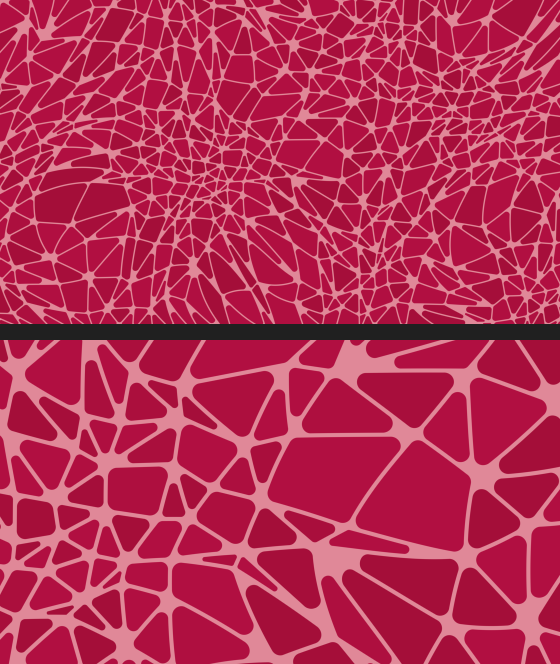
Top: the whole. Bottom: its middle third, enlarged.
Write a Shadertoy shader that draws this pattern.

```glsl
const float GAP = 0.0021; // half width of the seams, in canvas heights

float hash(vec2 p) {
    return fract(sin(dot(p, vec2(127.1, 311.7))) * 43758.5453);
}

float cross2(vec2 a, vec2 b) {
    return a.x * b.y - a.y * b.x;
}

// Smooth bending that squeezes the mesh into curved bands
vec2 warp(vec2 p) {
    vec2 q = p + 0.1 * vec2(sin(3.6 * p.y + 0.7), -sin(3.6 * p.x + 0.4));
    for (int i = 0; i < 5; i++) {
        float k = float(i);
        vec2 dir = vec2(cos(1.3 * k + 0.4), sin(1.3 * k + 0.4));
        q += 0.026 * dir * sin(dot(dir, p) * (8.0 + k) + 2.4 * k);
    }
    return q * 14.4;
}

// Jittered mesh node
vec2 node(vec2 id) {
    return id + 0.74 * (vec2(hash(id), hash(id + 57.3)) - 0.5);
}

// Distance from the origin to a convex polygon, inset by the gap and rounded
float roundedCell(vec2 v[4], int n) {
    float area = 0.0, perimeter = 0.0;
    for (int i = 0; i < n; i++) {
        vec2 next = v[(i + 1) % n];
        area += cross2(v[i], next);
        perimeter += distance(v[i], next);
    }
    float radius = min(0.0095, 0.45 * (area / perimeter - GAP));
    if (radius < 0.0004) return 1.0;

    vec2 inset[4];
    for (int i = 0; i < n; i++) {
        vec2 toNext = normalize(v[(i + 1) % n] - v[i]);
        vec2 toPrev = normalize(v[(i + n - 1) % n] - v[i]);
        float bend = max(cross2(toNext, toPrev), 0.02);
        inset[i] = v[i] + (GAP + radius) * (toNext + toPrev) / bend;
    }

    float dist = 1.0, side = -1.0;
    for (int i = 0; i < n; i++) {
        vec2 a = inset[i], edge = inset[(i + 1) % n] - a;
        float t = clamp(-dot(a, edge) / dot(edge, edge), 0.0, 1.0);
        dist = min(dist, length(a + edge * t));
        side = max(side, cross2(edge, a));
    }
    return (side > 0.0 ? dist : -dist) - radius;
}

void mainImage(out vec4 fragColor, in vec2 fragCoord) {
    vec2 p = fragCoord / iResolution.y;
    vec2 q = warp(p);

    // Local map from mesh space back to the canvas keeps the seams even
    float e = 0.002;
    mat2 toCanvas = inverse(mat2(warp(p + vec2(e, 0.0)) - q, warp(p + vec2(0.0, e)) - q) / e);

    float nearest = 1.0, tone = 0.0;
    for (int y = -1; y <= 1; y++)
    for (int x = -1; x <= 1; x++) {
        vec2 id = floor(q) + vec2(x, y);
        vec2 a = node(id), b = node(id + vec2(1, 0));
        vec2 c = node(id + vec2(1, 1)), d = node(id + vec2(0, 1));

        // Pick a diagonal that stays inside the quad
        float fitAC = min(cross2(b - a, c - a), cross2(c - a, d - a));
        float fitBD = min(cross2(c - b, d - b), cross2(d - b, a - b));
        float weakest = min(fitAC, fitBD);
        float pick = (hash(id + 13.7) - 0.5) * 2.0 * max(weakest, 0.0);
        bool splitAC = fitAC - fitBD + pick > 0.0;
        bool whole = weakest > 0.4 && hash(id + 91.2) < 0.28;

        a = toCanvas * (a - q);
        b = toCanvas * (b - q);
        c = toCanvas * (c - q);
        d = toCanvas * (d - q);

        // One quad or two triangles
        for (int k = 0; k < 2; k++) {
            if (whole && k == 1) break;
            vec2 v[4];
            v[0] = a; v[1] = b; v[2] = c; v[3] = d;
            if (!whole) {
                if (splitAC && k == 1) { v[1] = c; v[2] = d; }
                if (!splitAC && k == 0) v[2] = d;
                if (!splitAC && k == 1) { v[0] = b; v[1] = c; v[2] = d; }
            }
            float dist = roundedCell(v, whole ? 4 : 3);
            if (dist < nearest) {
                nearest = dist;
                tone = hash(id + 31.0 * float(k) + 5.1);
            }
        }
    }

    vec3 crimson = mix(vec3(0.645, 0.055, 0.225), vec3(0.695, 0.06, 0.255), smoothstep(0.1, 0.6, tone));
    vec3 pink = vec3(0.88, 0.535, 0.595);
    float pixel = 0.7 / iResolution.y;
    fragColor = vec4(mix(crimson, pink, smoothstep(-pixel, pixel, nearest)), 1.0);
}
```
